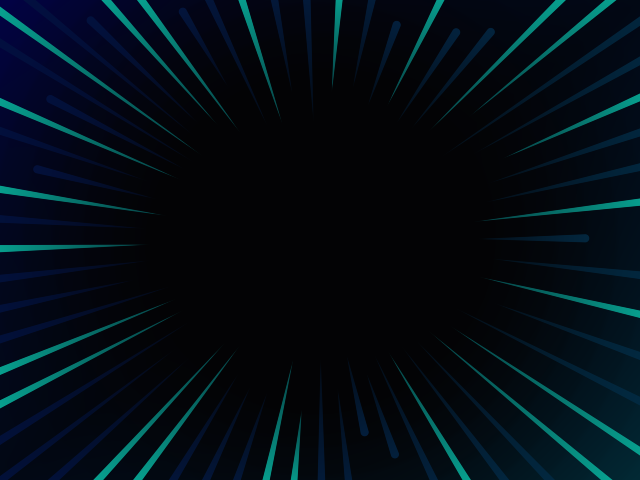
Write a Shadertoy shader that draws this background.

```glsl
// Tapered teal and blue streaks burst outward from a dark oval centre,
// over a faint ringed glow that runs from blue (top left) to teal (bottom right).
// A loop spaces the streaks evenly, then a low-order wave bends their spacing.

const float RAY_COUNT = 62.0;
const float TAU = 6.2831853;
const vec3 CENTRE_DARK = vec3(0.012, 0.012, 0.018);
const vec3 GLOW_BLUE = vec3(0.0, 0.0, 0.27);
const vec3 GLOW_TEAL = vec3(0.0, 0.16, 0.20);
const vec3 TEAL_TIP = vec3(0.02, 0.24, 0.26);
const vec3 TEAL_END = vec3(0.03, 0.64, 0.57);
const vec3 BLUE_LEFT = vec3(0.01, 0.07, 0.25);
const vec3 BLUE_RIGHT = vec3(0.01, 0.17, 0.27);

float hash(float n) {
    return fract(sin(n * 12.9898) * 43758.5453);
}

// Even spacing plus four harmonics, in degrees before conversion.
float rayAngle(float index) {
    float phase = TAU * index / RAY_COUNT;
    vec4 waves = phase * vec4(1.0, 2.0, 3.0, 4.0);
    float warp = 3.8 + dot(vec4(-1.0, -0.8, -1.6, 1.15), cos(waves))
                     + dot(vec4(-7.6, -2.7, 1.05, 1.3), sin(waves));
    return phase - 0.5 * TAU + radians(warp);
}

// Rhythm of bright streaks: pairs at first, then a tighter cycle.
bool isTeal(float index) {
    return index < 19.0 ? mod(index + 1.0, 5.0) < 1.5
                        : mod(4.0 * index - 5.0, 13.0) < 4.5;
}

// Distance from the centre to the frame along a direction.
float frameDistance(vec2 dir, vec2 halfSize) {
    vec2 reach = halfSize / max(abs(dir), vec2(0.0001));
    return min(reach.x, reach.y);
}

// Returns coverage in x and the position from tip to end in y.
vec2 streak(vec2 p, vec2 dir, float inner, float outer, float halfWidth, float pixel) {
    float along = dot(p, dir);
    float across = dir.x * p.y - dir.y * p.x;
    float taper = clamp((along - inner) / (outer - inner), 0.0, 1.0);
    float d = length(vec2(max(along - outer, 0.0), across)) - halfWidth * taper;
    float cover = 1.0 - smoothstep(-0.6 * pixel, 0.6 * pixel, d);
    return vec2(cover * smoothstep(0.0, 0.12, taper), taper);
}

vec3 background(vec2 p, vec2 halfSize) {
    // Soft radius steps make the faint rings.
    float rings = length(p) * 16.0;
    float stepped = (floor(rings) + smoothstep(0.8, 1.0, fract(rings))) / 16.0;
    float radius = mix(length(p), stepped, 0.4);
    float glow = smoothstep(0.28, 0.88, radius);
    vec2 q = p / halfSize;
    float diagonal = clamp(0.5 + 0.25 * (q.x - q.y), 0.0, 1.0);
    float strength = glow * (0.3 + 0.7 * abs(2.0 * diagonal - 1.0));
    return CENTRE_DARK * (1.0 - 0.5 * glow) + strength * mix(GLOW_BLUE, GLOW_TEAL, diagonal);
}

void mainImage(out vec4 fragColor, in vec2 fragCoord) {
    vec2 p = (fragCoord - 0.5 * iResolution.xy) / iResolution.y;
    vec2 halfSize = 0.5 * iResolution.xy / iResolution.y;
    float pixel = 1.0 / iResolution.y;
    vec3 color = background(p, halfSize);
    float side = smoothstep(-halfSize.x, halfSize.x, p.x);
    vec3 blueEnd = mix(BLUE_LEFT, BLUE_RIGHT, side);

    // Blue streaks lie below the teal ones.
    vec3 blueLayer = color;
    vec4 tealLayer = vec4(0.0);
    for (float i = 0.0; i < RAY_COUNT; i++) {
        float angle = rayAngle(i);
        vec2 dir = vec2(cos(angle), sin(angle));
        float edge = frameDistance(dir, halfSize);
        float spread = hash(i + 3.0);
        float inner = length(dir * vec2(0.32, 0.24)) + 0.12 * spread * spread;

        if (isTeal(i)) {
            vec2 ray = streak(p, dir, inner, edge + 0.02, 0.008, pixel);
            vec3 tint = mix(TEAL_TIP, TEAL_END, ray.y);
            tealLayer = mix(tealLayer, vec4(tint, 1.0), ray.x);
        } else {
            // Some blue streaks stop short with a round end.
            bool capped = hash(i + 71.0) > 0.72;
            float outer = capped ? edge * mix(0.8, 0.96, spread) : edge + 0.02;
            vec2 ray = streak(p, dir, inner, outer, 0.0085, pixel);
            float opacity = ray.x * mix(0.3, 0.85, ray.y);
            blueLayer = mix(blueLayer, blueEnd, opacity);
        }
    }

    color = mix(blueLayer, tealLayer.rgb / max(tealLayer.a, 0.001), tealLayer.a);
    fragColor = vec4(color, 1.0);
}
```
